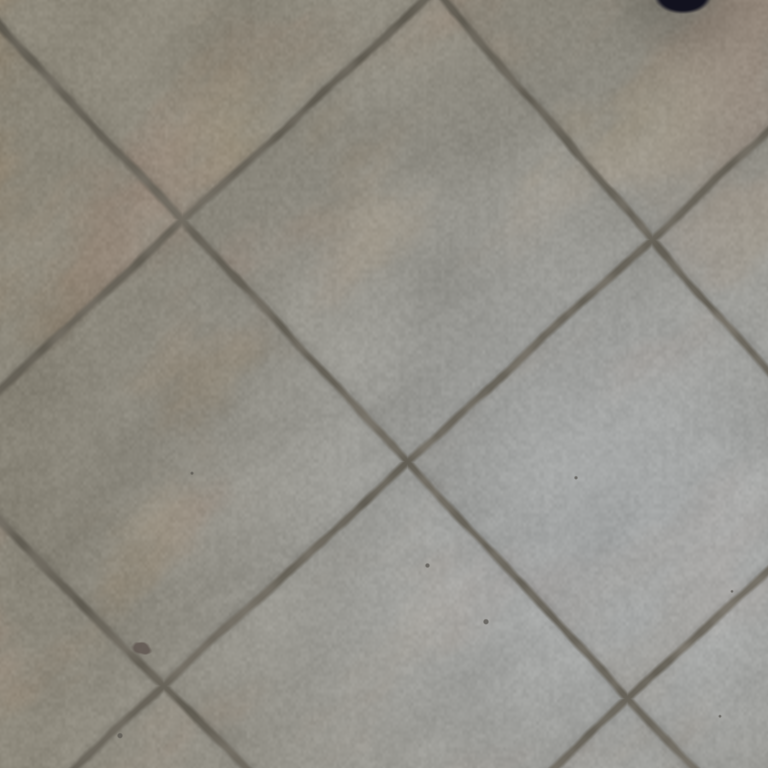
Give the GLSL for this texture, as a Shadertoy shader.

```glsl
// Worn beige floor tiles laid diagonally, with dark grout and a cool sheen at lower right.

float hash(vec2 p) {
    return fract(sin(dot(p, vec2(127.1, 311.7))) * 43758.5453);
}

float noise(vec2 p) {
    vec2 i = floor(p), f = fract(p);
    f = f * f * (3.0 - 2.0 * f);
    return mix(mix(hash(i), hash(i + vec2(1, 0)), f.x),
               mix(hash(i + vec2(0, 1)), hash(i + vec2(1, 1)), f.x), f.y);
}

float fbm(vec2 p) {
    float sum = 0.0, amp = 0.5;
    for (int i = 0; i < 5; i++) {
        sum += amp * noise(p);
        p = mat2(1.6, 1.2, -1.2, 1.6) * p + 7.3;
        amp *= 0.5;
    }
    return sum;
}

// Tile coordinates: integer values lie on the grout lines
vec2 tileGrid(vec2 p) {
    mat2 edges = mat2(0.290, -0.311, 0.318, 0.291);
    vec2 g = inverse(edges) * (p - vec2(0.531, 0.398));
    return g * vec2(1.0 + 0.010 * g.x, 1.0 + 0.030 * g.x); // slight perspective
}

void mainImage(out vec4 fragColor, in vec2 fragCoord) {
    vec2 p = fragCoord / iResolution.xy;
    float px = 1.0 / iResolution.y;

    // Hand-laid wobble of the joints
    vec2 wobble = vec2(noise(p * 14.0), noise(p * 14.0 + 31.0)) - 0.5;
    vec2 g = tileGrid(p + 0.004 * wobble);
    vec2 tile = floor(g);

    // Light falling off from the sheen
    vec2 d = p - vec2(0.82, 0.30);
    float sheen = exp(-3.2 * dot(d, d));
    vec3 col = mix(vec3(0.53, 0.51, 0.455), vec3(0.65, 0.66, 0.66), sheen);
    col += 0.016 * (hash(tile + 4.0) - 0.5);

    // Cloudy stone: streaks along one tile edge, and ochre and pink stains
    vec2 q = g * vec2(5.0, 2.8) + 17.0 * hash(tile);
    float cloud = fbm(q);
    float stain = smoothstep(0.45, 0.75, fbm(q * 0.8 + 40.0));
    col += 0.10 * (cloud - 0.48);
    col += stain * (1.0 - 0.7 * sheen) * mix(vec3(0.025, 0.0, -0.035),
        vec3(0.03, -0.012, -0.015), noise(p * 6.0 + 9.0));

    // Fine surface grain
    col += 0.035 * (noise(p * 170.0) - 0.5) + 0.025 * (noise(p * vec2(300.0, 240.0)) - 0.5);

    // Grout with uneven width, soft grime and a pale worn rim
    vec2 signedDist = (g - round(g)) * vec2(0.425, 0.431);
    vec2 dist = abs(signedDist);
    float joint = min(dist.x, dist.y);
    float halfWidth = 0.0046 + 0.0018 * (noise(p * 55.0) - 0.5);
    float rim = smoothstep(0.004, 0.0, abs(signedDist.x - 0.009))
              + smoothstep(0.004, 0.0, abs(signedDist.y + 0.009));
    col += 0.020 * rim * noise(p * 30.0 + 5.0);
    col *= 1.0 - 0.07 * smoothstep(0.016, 0.003, joint);
    vec3 grout = mix(vec3(0.35, 0.335, 0.295), vec3(0.45, 0.43, 0.39), noise(p * 38.0));
    grout += 0.05 * sheen * noise(p * 90.0);
    col = mix(col, grout, 0.92 * smoothstep(halfWidth + 0.0018 + px, halfWidth - 0.0018 - px, joint));

    // Scattered dirt specks
    for (int i = 0; i < 7; i++) {
        float k = float(i);
        vec2 at = vec2(hash(vec2(k, 2.0)), 0.75 * hash(vec2(k, 9.0)));
        float size = 0.0015 + 0.002 * hash(vec2(k, 5.0));
        col = mix(col, vec3(0.34, 0.33, 0.31), 0.75 * smoothstep(size + px, size - px, length(p - at)));
    }

    // Chip beside a joint
    vec2 chip = (p - vec2(0.185, 0.156)) * vec2(0.8, 1.1);
    float chipSize = 0.007 + 0.005 * noise(p * 120.0);
    col = mix(col, vec3(0.37, 0.33, 0.31), 0.8 * smoothstep(chipSize + 0.002, chipSize - 0.002, length(chip)));

    // Dark round foot at the top edge and its soft shadow
    vec2 foot = p - vec2(0.889, 1.005);
    col *= 1.0 - 0.16 * exp(-dot(foot, foot) * 170.0);
    float footDist = (length(foot / vec2(0.034, 0.021)) - 1.0) * 0.021;
    col = mix(col, vec3(0.07, 0.07, 0.12), smoothstep(0.002 + px, -0.002 - px, footDist));

    fragColor = vec4(clamp(col, 0.0, 1.0), 1.0);
}
```
